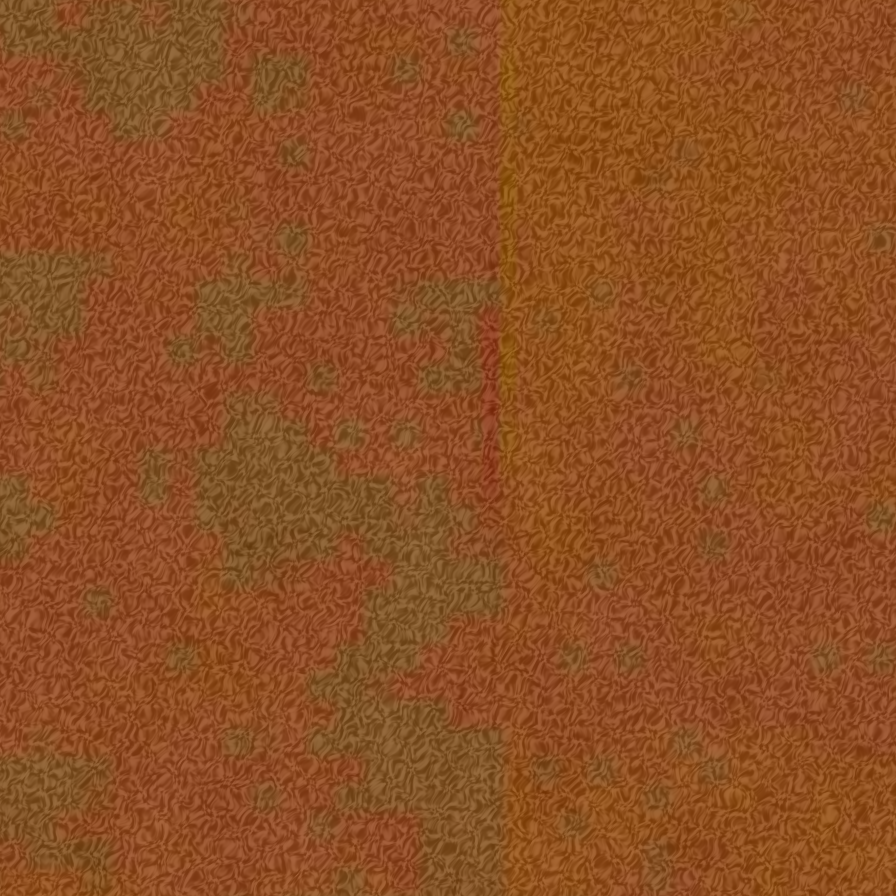
Reproduce this texture procedurally as a Shadertoy shader.

```glsl
// Draws worn brown leather: fine wormy grain, blocky olive and amber stains, a faint vertical seam.

const vec3 RUST  = vec3(0.562, 0.292, 0.152);
const vec3 OLIVE = vec3(0.500, 0.336, 0.160);
const vec3 AMBER = vec3(0.568, 0.322, 0.105);
const vec3 GOLD  = vec3(0.560, 0.345, 0.070);
const vec3 BRICK = vec3(0.560, 0.235, 0.130);

const float SEAM_X = 0.552;
const float BLOCKS = 32.0;

// Integer hash of a lattice point, 0 to 1
float hash(vec2 cell, float seed) {
    uvec3 v = uvec3(ivec3(vec3(cell, seed)));
    uint h = v.x * 1597u + v.y * 51749u + v.z * 3571u + 977u;
    h = (h ^ (h >> 15)) * 73244475u;
    h = (h ^ (h >> 13)) * 668265u;
    h ^= h >> 16;
    return float(h & 65535u) / 65535.0;
}

float cornerSlope(vec2 cell, vec2 offset, float seed) {
    float angle = 6.2832 * hash(cell, seed);
    return dot(vec2(cos(angle), sin(angle)), offset);
}

// Gradient noise, about -0.7 to 0.7
float gradientNoise(vec2 p, float seed) {
    vec2 i = floor(p), f = p - i;
    vec2 u = f * f * f * (f * (f * 6.0 - 15.0) + 10.0);
    vec2 e = vec2(1.0, 0.0);
    float low = mix(cornerSlope(i, f, seed), cornerSlope(i + e, f - e, seed), u.x);
    float high = mix(cornerSlope(i + e.yx, f - e.yx, seed), cornerSlope(i + 1.0, f - 1.0, seed), u.x);
    return mix(low, high, u.y);
}

float fbm(vec2 p, float seed) {
    float sum = 0.0, amplitude = 1.0;
    for (int k = 0; k < 3; k++) {
        sum += amplitude * gradientNoise(p, seed + float(k));
        p = p * 2.03 + 5.7;
        amplitude *= 0.55;
    }
    return sum;
}

float band(float x, float from, float to, float soft) {
    return smoothstep(from - soft, from + soft, x) - smoothstep(to - soft, to + soft, x);
}

// Stain strength of one block: x olive, y amber
vec2 blockStain(vec2 cell) {
    vec2 p = (cell + 0.5) / BLOCKS;
    float right = step(SEAM_X, p.x);
    float speckle = hash(cell, 40.0) - 0.5;
    float patches = fbm(p * vec2(3.2, 5.5), 11.0) + 0.3 * speckle;
    patches += 0.35 * band(p.x, 0.51, SEAM_X, 0.01) * smoothstep(0.6, 0.75, p.y);
    float olive = smoothstep(0.0, 0.12, patches - mix(0.12, 0.42, right));
    olive = max(olive, 0.8 * step(0.95, hash(cell, 41.0)));
    float glow = right * smoothstep(0.35, 0.85, p.y) * (1.0 - 0.7 * smoothstep(0.65, 1.0, p.x));
    glow += 0.45 * (1.0 - smoothstep(0.0, 0.25, p.y)) + 0.2 * right;
    float amber = glow + 0.9 * fbm(p * 6.0, 21.0) + 0.4 * speckle;
    return vec2(olive * (1.0 - 0.5 * glow), clamp(amber, 0.0, 1.0));
}

// Blocks joined by soft edges
vec2 stains(vec2 uv) {
    vec2 p = uv * BLOCKS - 0.5;
    vec2 i = floor(p), f = smoothstep(0.12, 0.88, p - i);
    vec2 e = vec2(1.0, 0.0);
    return mix(mix(blockStain(i), blockStain(i + e), f.x),
               mix(blockStain(i + e.yx), blockStain(i + 1.0), f.x), f.y);
}

// Short bent ridges, mostly upright, -1 to 1
float leatherGrain(vec2 uv) {
    vec2 bend = vec2(gradientNoise(uv * 55.0, 31.0), gradientNoise(uv * 55.0, 32.0));
    vec2 p = uv * vec2(185.0, 138.0) + 1.6 * bend - vec2(uv.y * 55.0, 0.0);
    float ridges = gradientNoise(p, 33.0) + 0.35 * gradientNoise(p * 1.9, 34.0);
    return tanh(2.9 * ridges);
}

// Thin dark line where a broad noise crosses zero
float crease(vec2 uv, float seed) {
    float line = abs(gradientNoise(uv, seed));
    return (1.0 - smoothstep(0.0, 0.018, line)) * smoothstep(0.0, 0.3, gradientNoise(uv * 1.7, seed + 1.0));
}

// Yellow strip right of the seam, red strip along its middle
vec3 seamTint(vec3 base, vec2 uv) {
    float patchy = smoothstep(-0.3, 0.3, gradientNoise(vec2(3.0, uv.y * 16.0), 51.0));
    float gold = band(uv.x, SEAM_X + 0.006, SEAM_X + 0.024, 0.005) * smoothstep(0.45, 0.52, uv.y);
    float brick = band(uv.x, SEAM_X - 0.014, SEAM_X + 0.004, 0.005) * band(uv.y, 0.45, 0.65, 0.03);
    base = mix(base, GOLD, gold * (0.3 + 0.6 * patchy));
    return mix(base, BRICK, 0.75 * brick);
}

void mainImage(out vec4 fragColor, in vec2 fragCoord) {
    vec2 uv = fragCoord / iResolution.xy;

    // Stained hide
    vec2 stain = stains(uv);
    vec3 color = mix(RUST, AMBER, stain.y);
    color = mix(color, OLIVE, stain.x);
    color = seamTint(color, uv);

    // Relief: grain, broad shading, creases and seam groove
    float relief = 0.084 * leatherGrain(uv);
    relief += 0.022 * fbm(uv * vec2(14.0, 9.0), 61.0);
    relief -= 0.03 * crease(uv * vec2(4.0, 6.0) + uv.yx * 2.0, 71.0);
    relief -= 0.025 * band(uv.x, SEAM_X - 0.004, SEAM_X + 0.001, 0.002);

    fragColor = vec4(clamp(color + relief, 0.0, 1.0), 1.0);
}
```
